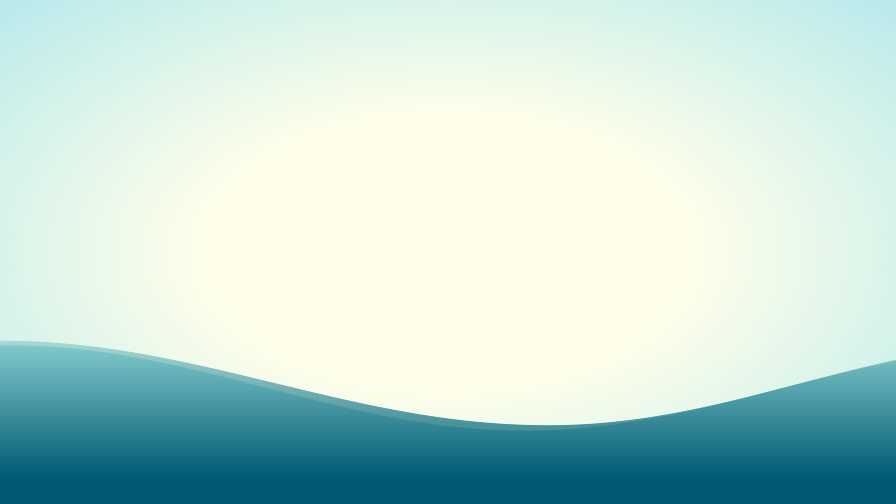
Reproduce this background procedurally as a Shadertoy shader.

```glsl
// Soft cream glow in a pale aqua sky above two overlapping teal waves.

// Height of a cosine wave with its trough at troughX.
float waveHeight(float x, float middle, float amplitude, float troughX, float halfPeriod) {
    return middle - amplitude * cos(3.14159 * (x - troughX) / halfPeriod);
}

// Antialiased coverage of the area below a height.
float below(float y, float height) {
    float soft = 0.6 / iResolution.y;
    return 1.0 - smoothstep(-soft, soft, y - height);
}

void mainImage(out vec4 fragColor, in vec2 fragCoord) {
    vec2 uv = fragCoord / iResolution.xy;

    // Sky: elliptical glow around the centre
    float glowEdge = smoothstep(0.0, 1.0, 0.0) + clamp((length(uv - 0.5) - 0.265) / 0.442, 0.0, 1.0);
    vec3 color = mix(vec3(1.0, 1.0, 0.914), vec3(0.72, 0.914, 0.925), glowEdge);

    // Back wave: a thin pale crest, steeper on the right of its trough
    float backHalfPeriod = uv.x < 0.612 ? 0.612 : 0.566;
    float backHeight = waveHeight(uv.x, 0.2402, 0.0839, 0.612, backHalfPeriod);
    vec3 backColor = mix(vec3(0.29, 0.57, 0.61), vec3(0.66, 0.85, 0.83),
                         clamp((uv.y - 0.157) / 0.167, 0.0, 1.0));
    color = mix(color, backColor, below(uv.y, backHeight));

    // Front wave: light teal falling to deep teal
    float frontHeight = waveHeight(uv.x, 0.2303, 0.0845, 0.586, 0.576);
    vec3 frontColor = mix(vec3(0.0, 0.35, 0.447), vec3(0.50, 0.785, 0.79),
                          clamp((uv.y - 0.051) / 0.262, 0.0, 1.0));
    color = mix(color, frontColor, below(uv.y, frontHeight));

    fragColor = vec4(color, 1.0);
}
```
